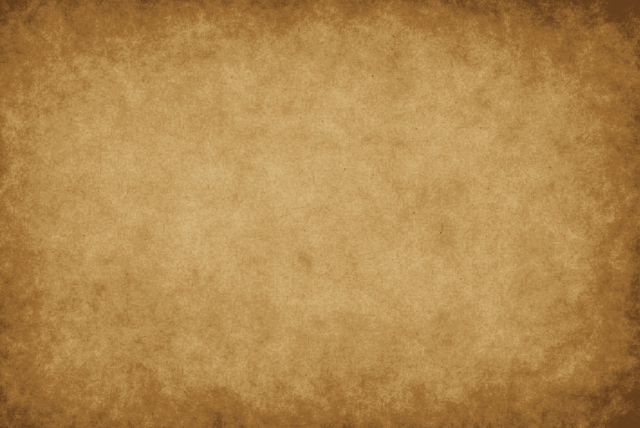
Give the GLSL for this texture, as a Shadertoy shader.

```glsl
vec2 hash2(vec2 p) {
    vec3 q = fract(p.xyx * vec3(0.1031, 0.1030, 0.0973));
    q += dot(q, q.yzx + 33.33);
    return fract((q.xx + q.yz) * q.zy);
}

float gradientDot(vec2 cell, vec2 offset) {
    float angle = 6.2832 * hash2(cell).x;
    return dot(vec2(cos(angle), sin(angle)), offset);
}

float gradientNoise(vec2 p) {
    vec2 i = floor(p), f = fract(p);
    vec2 u = f * f * f * (f * (f * 6.0 - 15.0) + 10.0);
    vec2 e = vec2(1.0, 0.0);
    return 1.4 * mix(
        mix(gradientDot(i, f), gradientDot(i + e, f - e), u.x),
        mix(gradientDot(i + e.yx, f - e.yx), gradientDot(i + 1.0, f - 1.0), u.x), u.y);
}

float fbm(vec2 p) {
    float sum = 0.0, amplitude = 0.5;
    for (int octave = 0; octave < 5; octave++) {
        sum += amplitude * gradientNoise(p);
        p = mat2(1.6, 1.2, -1.2, 1.6) * p + 17.3;
        amplitude *= 0.62;
    }
    return sum;
}

float stain(vec2 p, vec2 center, vec2 radius) {
    vec2 q = (p - center) / radius;
    return exp(-dot(q, q));
}

// Darkening toward each border, with a few broader stains
float edgeAging(vec2 p, float width) {
    float aging = 0.42 * exp(-max(p.x, 0.0) / 0.11)
                + 0.70 * exp(-max(width - p.x, 0.0) / 0.11)
                + 0.66 * exp(-max(1.0 - p.y, 0.0) / 0.075)
                + 0.60 * exp(-max(p.y, 0.0) / 0.12);
    aging += 0.20 * stain(p, vec2(width - 0.25, 0.93), vec2(0.22, 0.13));
    aging += 0.14 * stain(p, vec2(0.30, 0.87), vec2(0.20, 0.09));
    aging += 0.18 * stain(p, vec2(0.02, 0.25), vec2(0.13, 0.10));
    aging += 0.09 * stain(p, vec2(0.43, 0.27), vec2(0.16, 0.07));
    aging += 0.06 * stain(p, vec2(1.06, 0.54), vec2(0.12, 0.06));
    return aging;
}

// Short curved hairs, kept in some of the grid cells
float fibres(vec2 p, float scale, float pixel) {
    float ink = 0.0;
    vec2 home = floor(p * scale);
    for (int y = -1; y <= 1; y++)
    for (int x = -1; x <= 1; x++) {
        vec2 cell = home + vec2(x, y);
        vec2 shape = hash2(cell + 71.0);
        vec2 q = p - (cell + hash2(cell)) / scale;
        float angle = 6.2832 * shape.x;
        q = mat2(cos(angle), -sin(angle), sin(angle), cos(angle)) * q;
        q.y += (shape.y - 0.5) * 50.0 * q.x * q.x;
        float halfLength = mix(0.08, 0.26, shape.y) / scale;
        float d = length(vec2(max(abs(q.x) - halfLength, 0.0), q.y));
        float strength = smoothstep(0.3, 1.0, hash2(cell + 139.0).y);
        ink = max(ink, (1.0 - smoothstep(0.0, 0.0008 + pixel, d)) * strength);
    }
    return ink;
}

// Sparse dark flecks
float specks(vec2 p, float pixel) {
    vec2 cell = floor(p * 19.0);
    vec2 seed = hash2(cell + 211.0);
    vec2 center = (cell + 0.2 + 0.6 * hash2(cell + 5.0)) / 19.0;
    float radius = mix(0.0003, 0.0014, seed.y);
    float fleck = 1.0 - smoothstep(radius - 0.5 * pixel, radius + pixel, length(p - center));
    return fleck * step(0.8, seed.x);
}

void mainImage(out vec4 fragColor, in vec2 fragCoord) {
    float pixel = 1.0 / iResolution.y;
    vec2 p = fragCoord * pixel;
    float width = iResolution.x * pixel;

    // Cloudy mottling at three sizes
    vec2 warp = vec2(gradientNoise(p * 7.0), gradientNoise(p * 7.0 + 40.0));
    float clouds = fbm(p * 5.0 + 0.25 * warp + 3.0);
    float mottle = fbm(p * 19.0 + 0.4 * warp + 90.0);
    float leather = fbm(p * 52.0 + 0.6 * warp + 150.0);

    float aging = edgeAging(p + 0.012 * warp, width);
    float tone = 0.03 + aging * (0.95 + 0.25 * clouds + 0.42 * mottle + 0.32 * leather);
    tone += 0.12 * clouds + 0.09 * mottle + 0.07 * leather;
    tone += 0.05 * smoothstep(0.2, 0.7, mottle + 0.4 * clouds);

    // Paper tooth and surface marks
    float grain = gradientNoise(p * 135.0) + 1.1 * gradientNoise(p * 237.0 + 31.0);
    tone += grain * (0.06 + 0.06 * aging);
    tone += 0.09 * fibres(p, 16.0, pixel) + 0.09 * fibres(p + 7.3, 29.0, pixel);
    tone += 0.28 * specks(p, pixel);

    // Pale straw through ochre to umber
    vec3 color = mix(vec3(0.795, 0.658, 0.430), vec3(0.745, 0.585, 0.345),
                     clamp(tone / 0.13, -0.6, 1.0));
    color = mix(color, vec3(0.62, 0.43, 0.20), smoothstep(0.08, 0.47, tone));
    color = mix(color, vec3(0.40, 0.25, 0.11), smoothstep(0.35, 1.12, tone));
    fragColor = vec4(color, 1.0);
}
```
